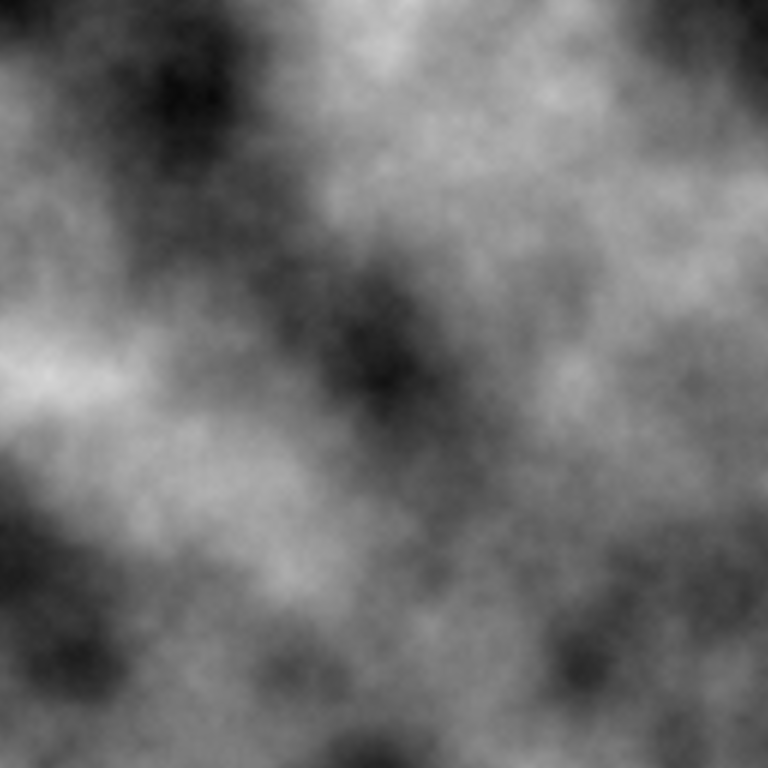
This texture is drawn by a Shadertoy shader. Its source:

```glsl
const float TAU = 6.2831853;
const int OCTAVES = 6;
const float BASE_CELLS = 4.0;       // lattice cells per canvas height
const float GAIN = 0.5;             // amplitude ratio between octaves
const float CLOUD_CONTRAST = 0.55;
const float BAND_CONTRAST = 0.15;
const float BAND_PERIOD = 0.85;     // spacing of the broad diagonal bands
const float BAND_CREST = 0.70;      // x + y along the first bright band
const float MEAN_GRAY = 0.49;
const uint SEED = 17u;

// Integer hash of a lattice point, 0 to 1
float hash(ivec2 cell, uint seed) {
    uint h = uint(cell.x) * 1597334677u ^ uint(cell.y) * 3812015801u;
    h ^= seed * 2654435769u;
    h = (h ^ (h >> 16)) * 2146121005u;
    h = (h ^ (h >> 15)) * 2221713035u;
    h ^= h >> 16;
    return float(h >> 8) / 16777216.0;
}

// Smoothly interpolated value noise, centred on zero
float valueNoise(vec2 p, uint seed) {
    ivec2 cell = ivec2(floor(p));
    vec2 f = fract(p);
    vec2 blend = f * f * (3.0 - 2.0 * f);
    float low = mix(hash(cell, seed), hash(cell + ivec2(1, 0), seed), blend.x);
    float high = mix(hash(cell + ivec2(0, 1), seed), hash(cell + ivec2(1, 1), seed), blend.x);
    return mix(low, high, blend.y) - 0.5;
}

// Octaves of noise, each finer and fainter than the last
float clouds(vec2 p) {
    float sum = 0.0;
    float amplitude = 1.0;
    float cells = BASE_CELLS;
    for (int i = 0; i < OCTAVES; i++) {
        sum += amplitude * valueNoise(p * cells, SEED + uint(i));
        cells *= 2.0;
        amplitude *= GAIN;
    }
    return sum;
}

// Broad light and dark drift from upper left to lower right
float diagonalBands(vec2 p) {
    return cos(TAU * (p.x + p.y - BAND_CREST) / BAND_PERIOD);
}

void mainImage(out vec4 fragColor, in vec2 fragCoord) {
    vec2 uv = fragCoord / iResolution.y;
    float gray = MEAN_GRAY + CLOUD_CONTRAST * clouds(uv) + BAND_CONTRAST * diagonalBands(uv);
    fragColor = vec4(vec3(clamp(gray, 0.0, 1.0)), 1.0);
}
```
